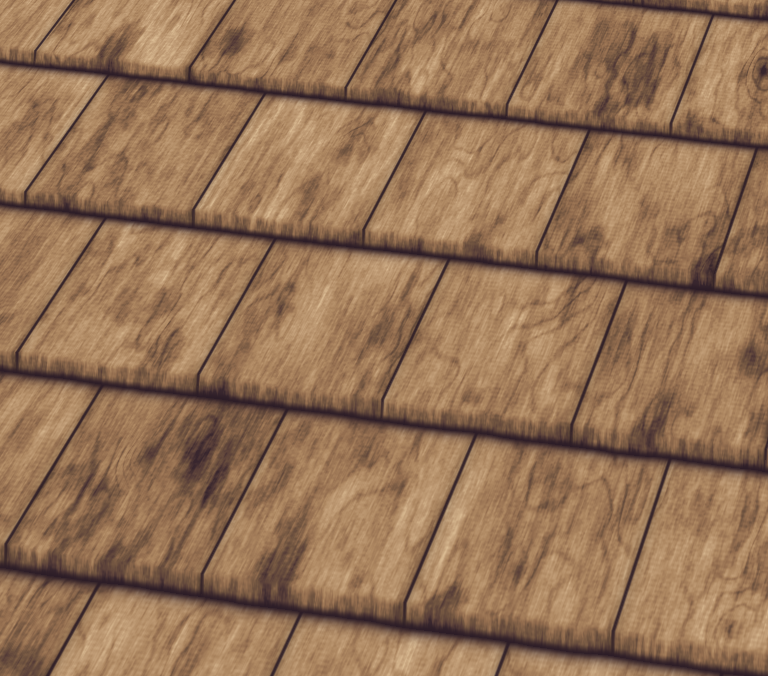
A Shadertoy shader for this texture:

```glsl
// Weathered wooden shingles in staggered, overlapping rows, seen at an angle.
// A projective map turns the canvas into (column, row) space; each shingle then
// gets its own grain, knots and stains, a thick front edge and a cast shadow.

// Columns: one step along a row, one step down a column, position of the origin.
const mat3 PERSPECTIVE = mat3(0.2307, 0.0249, -0.0104,
                             -0.1307, 0.1768, -0.0688,
                              0.3932, 0.1365, 1.0);
const float STAGGER = 0.5;       // sideways shift of each row
const float TILT = 0.045;        // lean of the seams within a row
const float LIP = 0.885;         // where the top surface turns into the front edge
const float SEAM = 0.008;        // half width of the gap between shingles
const float SHADOW_REACH = 0.032;
const float EDGE_WOBBLE = 0.016;
const float BASE_TONE = 4.2;
const float FACE_TONE = 2.9;
const vec3 SHADOW = vec3(0.17, 0.11, 0.15);
const vec3 WOOD[7] = vec3[7](
    vec3(0.22, 0.15, 0.18), vec3(0.34, 0.24, 0.22), vec3(0.44, 0.33, 0.25),
    vec3(0.58, 0.43, 0.31), vec3(0.68, 0.53, 0.38), vec3(0.76, 0.62, 0.47),
    vec3(0.86, 0.74, 0.58));

float hash(vec2 p) {
    return fract(sin(dot(p, vec2(127.1, 311.7))) * 43758.5);
}

float noise(vec2 p) {
    vec2 i = floor(p), f = fract(p);
    f = f * f * (3.0 - 2.0 * f);
    return mix(mix(hash(i), hash(i + vec2(1, 0)), f.x),
               mix(hash(i + vec2(0, 1)), hash(i + vec2(1, 1)), f.x), f.y);
}

float fbm(vec2 p) {
    float sum = 0.0, gain = 0.53;
    for (int i = 0; i < 4; i++) {
        sum += gain * noise(p);
        p = p * 2.03 + 17.3;
        gain *= 0.5;
    }
    return sum;
}

vec3 woodColor(float tone) {
    tone = clamp(tone, 0.0, 5.99);
    int i = int(tone);
    return mix(WOOD[i], WOOD[i + 1], fract(tone));
}

// Tone of the top surface; t runs across the shingle and down to its lip.
float surfaceTone(vec2 t, vec2 id) {
    float character = hash(id + 3.1);
    vec2 p = t + vec2(41.0, 67.0) * hash(id);

    // Knot that bends the growth rings around it
    vec2 center = 0.2 + 0.6 * vec2(hash(id + 5.7), hash(id + 8.3));
    vec2 k = (t - center) * vec2(1.0, 0.6);
    float hasKnot = step(0.45, hash(id + 11.9));
    float bend = hasKnot * exp(-90.0 * dot(k, k));
    float core = hasKnot * exp(-1100.0 * dot(k, k));

    // Growth rings, fibres and pores, all drawn out along the shingle
    float rings = t.x * 5.0 + 8.0 * fbm(p * vec2(2.6, 1.1)) + 2.5 * bend;
    float ringLine = pow(0.5 + 0.5 * sin(6.2832 * rings), 5.0);
    float ringMask = smoothstep(0.35, 0.65, noise(p * vec2(4.0, 2.5) + 31.0));
    float fibre = fbm(p * vec2(38.0, 3.5) + rings * 0.25) - 0.5;
    float pores = noise(p * vec2(120.0, 22.0)) - 0.5;
    float speckle = noise(p * vec2(75.0, 80.0)) - 0.5;

    // Broad weathering and dark stains, stronger toward the lip
    float blotch = fbm(p * vec2(4.5, 2.2) + 9.0) - 0.5;
    float stain = smoothstep(0.53, 0.76, fbm(p * vec2(5.0, 3.2) + 23.0));
    float streak = smoothstep(0.62, 0.85, noise(p * vec2(13.0, 1.6) + 47.0));

    return BASE_TONE + 0.7 * (character - 0.5) + 2.4 * fibre + 0.8 * pores
         + 0.7 * speckle + 2.6 * blotch - ringLine * mix(0.25, 1.0, ringMask)
         - stain * mix(0.9, 2.4, t.y * t.y) - 0.65 * streak
         - 0.3 * bend - 1.8 * core;
}

void mainImage(out vec4 fragColor, in vec2 fragCoord) {
    vec2 pos = fragCoord / iResolution.y;
    float pixel = 1.0 / iResolution.y;

    // Canvas to plane, with slightly uneven row edges
    vec3 h = inverse(PERSPECTIVE) * vec3(pos.x, 1.0 - pos.y, 1.0);
    vec2 plane = h.xy / h.z;
    plane.y += EDGE_WOBBLE * (fbm(vec2(plane.x * 5.0, floor(plane.y + 0.5) * 7.0)) - 0.5);
    float row = floor(plane.y), down = plane.y - row;

    // Seams follow the plane on top and run upright on the front edge
    float lip = LIP + 0.025 * (noise(vec2(plane.x * 9.0, row * 5.0)) - 0.5);
    float upright = (0.1307 - 0.0688 * pos.x) / (0.2307 + 0.0104 * pos.x);
    float across = plane.x + TILT * down - upright * max(down - lip, 0.0) - STAGGER * row;
    vec2 id = vec2(floor(across), row);
    vec2 t = vec2(across - id.x, down);

    // Top surface, with a pale worn left edge on some shingles
    float worn = exp(-55.0 * t.x) * smoothstep(0.3, 0.9, down) * hash(id + 14.2);
    float top = surfaceTone(t, id) + 1.6 * worn;

    // Front edge with short end-grain strokes, darker toward its foot
    float depth = clamp((down - lip) / (1.0 - lip), 0.0, 1.0);
    float strokes = fbm(vec2(across * 55.0, down * 9.0)) - 0.5;
    float face = FACE_TONE + 3.2 * strokes + 0.5 * (top - BASE_TONE) - 1.7 * depth * depth;
    vec3 color = woodColor(mix(top, face, smoothstep(lip - 0.025, lip + 0.035, down)));

    // Gaps between shingles
    float gap = min(t.x, 1.0 - t.x);
    float blur = max(0.006, 4.0 * pixel);
    float seam = 1.0 - smoothstep(SEAM - blur, SEAM + blur, gap);
    color *= 1.0 - 0.22 * exp(-gap * 45.0) * (1.0 - worn);
    color = mix(color, SHADOW, seam * mix(0.88, 0.5, depth));

    // Shadow under each row
    float under = exp(-pow(down / SHADOW_REACH, 1.4));
    float foot = smoothstep(0.955, 1.0, down);
    color = mix(color, SHADOW, 0.93 * max(under, foot));
    fragColor = vec4(color, 1.0);
}
```
